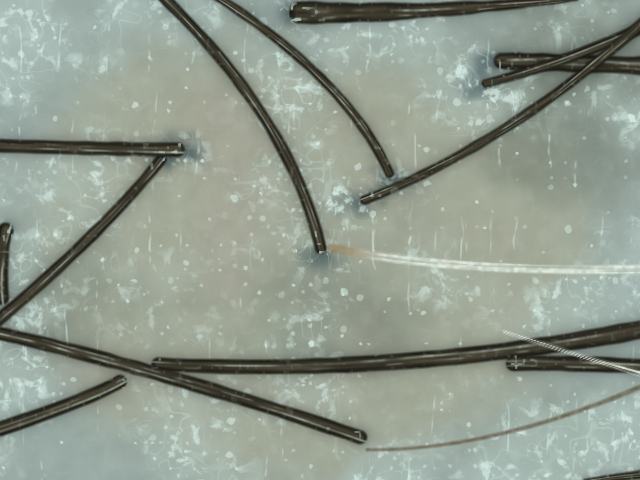
Reproduce this texture procedurally as a Shadertoy shader.

```glsl
const vec3 BEIGE = vec3(.635, .66, .59);
const vec3 COOL = vec3(.60, .665, .64);
const vec3 PALE = vec3(.68, .76, .73);
const vec3 DIM = vec3(.47, .51, .46);
const vec3 BLUSH = vec3(.65, .62, .57);
const vec3 SHADE = vec3(.31, .39, .40);
const vec3 FLAKE = vec3(.84, .93, .90);
const vec3 DARK = vec3(.13, .13, .10);
const vec3 BROWN = vec3(.25, .235, .185);
const vec3 SHINE = vec3(.66, .72, .68);
const vec3 FINE = vec3(.41, .38, .31);
const vec3 WHITE = vec3(.76, .80, .75);
const vec3 AMBER = vec3(.58, .47, .32);
const float SOFT = .0038; // edge blur in canvas heights
const int HAIRS = 17, SHADED = 8, FINE_HAIR = 14, WHITE_HAIR = 15;

// Hair curves: root, bend, tip, half width at both ends
const vec2 ROOT[HAIRS] = vec2[](
  vec2(.625,.974), vec2(1.045,.873), vec2(1.012,.826), vec2(.76,.583), vec2(.335,.667), vec2(.37,.688),
  vec2(.668,.483), vec2(.811,.639), vec2(.33,.241), vec2(1.07,.243), vec2(.75,.089), vec2(.25,.205),
  vec2(1.22,-.004), vec2(.012,.52), vec2(.765,.063), vec2(.69,.484), vec2(1.05,.309));
const vec2 BEND[HAIRS] = vec2[](
  vec2(.88,.969), vec2(1.17,.87), vec2(1.18,.87), vec2(1.075,.708), vec2(.21,.51), vec2(.2,.69),
  vec2(.605,.757), vec2(.725,.835), vec2(.83,.215), vec2(1.2,.245), vec2(.33,.232), vec2(.18,.165),
  vec2(1.28,.005), vec2(-.004,.46), vec2(1.03,.06), vec2(.95,.43), vec2(1.2,.26));
const vec2 TIP[HAIRS] = vec2[](
  vec2(1.2,1.004), vec2(1.36,.862), vec2(1.36,.952), vec2(1.36,.972), vec2(-.02,.32), vec2(-.02,.697),
  vec2(.325,1.02), vec2(.44,1.015), vec2(1.36,.318), vec2(1.36,.235), vec2(-.02,.31), vec2(-.02,.1),
  vec2(1.36,.014), vec2(.004,.38), vec2(1.36,.205), vec2(1.36,.44), vec2(1.36,.215));
const vec2 WIDTH[HAIRS] = vec2[](
  vec2(.025,.006), vec2(.017,.019), vec2(.009,.012), vec2(.009,.011), vec2(.011,.013), vec2(.014),
  vec2(.012,.011), vec2(.01,.009), vec2(.014,.019), vec2(.016,.015), vec2(.014), vec2(.013,.015),
  vec2(.006,.01), vec2(.015), vec2(.003,.005), vec2(.009), vec2(.003,.006));

vec2 hash2(vec2 p) {
  vec3 q = fract(p.xyx * vec3(.1031, .1030, .0973));
  q += dot(q, q.yzx + 33.33);
  return fract((q.xx + q.yz) * q.zy);
}

float noise(vec2 p) {
  vec2 i = floor(p), f = fract(p);
  f *= f * (3. - 2. * f);
  return mix(mix(hash2(i).x, hash2(i + vec2(1, 0)).x, f.x),
             mix(hash2(i + vec2(0, 1)).x, hash2(i + 1.).x, f.x), f.y);
}

float fbm(vec2 p) {
  float sum = 0., gain = .53;
  for (int k = 0; k < 4; k++) {
    sum += gain * noise(p);
    p = mat2(1.6, 1.2, -1.2, 1.6) * p + 7.3;
    gain *= .5;
  }
  return sum;
}

// Ragged clumps of threads and grains
float crust(vec2 p) {
  vec2 q = p + .02 * vec2(noise(p * 28.), noise(p * 28. + 9.));
  float thread = smoothstep(.78, 1., 1. - abs(2. * noise(q * 48.) - 1.));
  return .4 * thread * noise(q * 21.) + .85 * smoothstep(.54, .78, fbm(q * 52.));
}

// Sparse soft dots
float specks(vec2 p, float scale, float density) {
  vec2 q = p * scale, pick = hash2(floor(q) + scale), place = hash2(floor(q) + 71.7);
  vec2 d = fract(q) - .3 - .4 * place;
  float size = .03 + .1 * place.y + .2 * noise(q * 4.), blur = SOFT * scale * .5;
  return (1. - smoothstep(size - blur, size + blur, length(d))) * step(pick.x, density) * (.2 + .8 * pick.y);
}

// Thin, nearly upright scratches
float scratches(vec2 p, vec2 scale, float density) {
  vec2 q = p * scale, f = fract(q) - .5, pick = hash2(floor(q) + 19.), form = hash2(floor(q) + 43.);
  float x = f.x - .3 * (form.x - .5) - f.y * .35 * (form.y - .3) - .09 * (noise(p * 35.) - .5);
  float line = 1. - smoothstep(0., SOFT, abs(x) / scale.x);
  float ends = 1. - smoothstep(.15, .25 + .2 * pick.y, abs(f.y));
  return line * ends * step(pick.x, density) * smoothstep(.25, .8, noise(p * 70.));
}

void drawHair(inout vec3 col, vec2 p, int i) {
  // Nearest point on the curve
  vec2 a = ROOT[i], b = 2. * (BEND[i] - a), chord = TIP[i] - a, c = chord - b;
  float t = clamp(dot(p - a, chord) / dot(chord, chord), 0., 1.);
  for (int k = 0; k < 5; k++) {
    vec2 slope = b + 2. * c * t;
    t = clamp(t + dot(p - a - (b + c * t) * t, slope) / dot(slope, slope), 0., 1.);
  }
  vec2 off = p - a - (b + c * t) * t, dir = normalize(b + 2. * c * t);
  float u = t * length(chord), seed = float(i) * 9.7, r = length(off);
  float width = mix(WIDTH[i].x, WIDTH[i].y, t) * (.92 + .16 * noise(vec2(u * 30., seed)));
  float d = r - width, s = (dir.x * off.y - dir.y * off.x) / width;
  float cover = 1. - smoothstep(-SOFT, SOFT, d), fleck = noise(p * 120.);
  if (i >= WHITE_HAIR) {
    float amber = i == WHITE_HAIR ? 1. - smoothstep(.0, .16, u) : 0.;
    float strand = .35 + .6 * smoothstep(.25, .7, noise(vec2(u * 6., s * 3. + seed)));
    col = mix(col, mix(WHITE + .16 * fleck, AMBER, amber), cover * mix(strand, .6, amber));
  } else if (i == FINE_HAIR) {
    col = mix(col, FINE + .12 * (fleck - .5), cover * .8);
  } else {
    col *= 1. - .2 * exp(-max(d, 0.) / .012);
    vec3 hair = mix(BROWN, DARK, smoothstep(.2, .9, r / width));
    hair *= .75 + .5 * noise(vec2(u * 18., s * 3. + seed));
    float drift = .5 * noise(vec2(u * 7., seed));
    float streak = smoothstep(.3, 0., abs(s - drift)) * smoothstep(.15, .75, noise(vec2(u * 22., seed)));
    streak += .6 * smoothstep(.25, 0., abs(s + .6 - drift)) * smoothstep(.4, .8, noise(vec2(u * 30., seed + 4.)));
    streak *= .45 + .6 * noise(vec2(u * 80., seed));
    float glint = smoothstep(.7, .95, fleck) * (.15 + .7 * exp(-u / .04));
    col = mix(col, mix(hair, SHINE, min(.75 * streak + glint, 1.)), cover);
  }
}

void mainImage(out vec4 fragColor, in vec2 fragCoord) {
  vec2 p = fragCoord / iResolution.y;

  // Mottled skin, warm in the middle
  float outer = smoothstep(.25, .8, length((p - vec2(.62, .47)) * vec2(.9, 1.15)));
  float flaky = smoothstep(.46, .72, fbm(p * 5. + 11.) + .13 * outer);
  vec3 col = mix(BEIGE, COOL, smoothstep(.2, .8, outer + .7 * fbm(p * 3.5 + 2.) - .35));
  col = mix(col, BLUSH, .35 * smoothstep(.5, .8, fbm(p * 4. + 31.)) * (1. - outer));
  col = mix(col, DIM, .65 * smoothstep(.48, .75, fbm(p * 2.6 + 23.)));
  col = mix(col, PALE, flaky * (.25 + .5 * outer)) + .05 * (fbm(p * 30.) - .5);

  // Blue-grey shade at the roots
  float near = 0.;
  for (int i = 0; i < SHADED; i++) {
    vec2 d = p - ROOT[i] + .018 * normalize(BEND[i] - ROOT[i]);
    float r = length(d * vec2(.8, 1.2)) + .03 * (noise(p * 40.) - .5);
    col = mix(col, SHADE, .65 * exp(-r * r / .0009));
    near = max(near, exp(-r * r / .003));
  }

  // Flakes and scratches
  float mask = min(.06 + .75 * flaky + .5 * near, 1.);
  float flakes = mask * crust(p) + .6 * specks(p, 30., .04 + .12 * mask) + .7 * specks(p, 58., .04 + .2 * mask);
  flakes += .55 * scratches(p, vec2(11, 5), .35) + .4 * scratches(p + 2.3, vec2(17, 8), .3);
  col = mix(col, FLAKE, min(flakes, .9));

  for (int i = 0; i < HAIRS; i++) drawHair(col, p, i);
  fragColor = vec4(col, 1);
}
```
